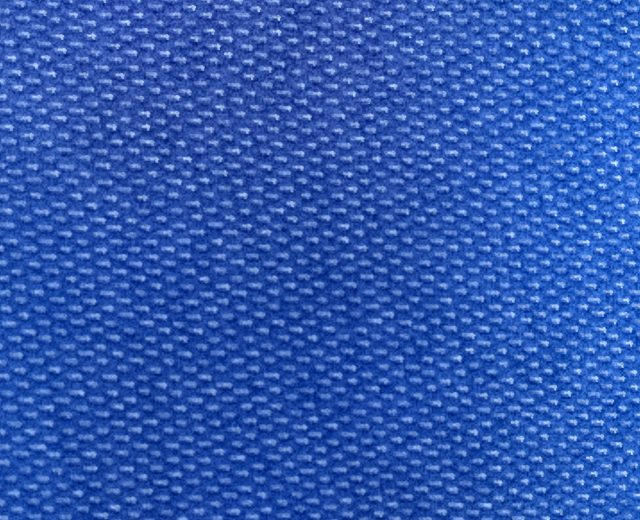
A WebGL 1 fragment shader for this texture:

```glsl
precision highp float;
// Blue woven cloth seen at a slant: tightly staggered pale thread dashes over
// darker bowl-shaped gaps. A sheared, gently bent lattice places the stitches;
// hashes vary each one, and value noise adds grain and uneven light.

uniform vec2 u_resolution;

float hash(vec2 p) {
  vec3 q = fract(vec3(p.xyx) * 0.1031);
  q += dot(q, q.yzx + 33.33);
  return fract((q.x + q.y) * q.z);
}

float noise(vec2 p) {
  vec2 i = floor(p), f = fract(p);
  f = f * f * (3.0 - 2.0 * f);
  return mix(mix(hash(i), hash(i + vec2(1.0, 0.0)), f.x),
             mix(hash(i + vec2(0.0, 1.0)), hash(i + 1.0), f.x), f.y);
}

float box(vec2 p, vec2 halfSize) {
  return length(max(abs(p) - halfSize, 0.0));
}

// One stitch, y down, unit = column pitch: x = pad, y = gap, z = dash, w = glint.
vec4 stitch(vec2 e, float soft, float seed) {
  float pad = exp(-dot(e * vec2(1.5, 2.8), e * vec2(1.5, 2.8)) * 1.5);
  float ring = abs(length((e + vec2(0.0, 0.08)) * vec2(0.8, 1.0)) - 0.44);
  float gap = smoothstep(0.17, 0.02, ring) * smoothstep(-0.05, 0.28, e.y);
  float dash = smoothstep(0.09 + soft, 0.02, box(e, vec2(0.2 + 0.14 * seed, 0.05)));
  vec2 tip = e - vec2(0.3 * seed - 0.05, 0.0);
  float bar = box(tip, vec2(0.2, 0.01));
  float tick = box(tip - vec2(0.1, 0.06), vec2(0.02, 0.14));
  float glint = smoothstep(0.07 + soft, 0.01, min(bar, tick));
  return vec4(pad, gap, dash, glint);
}

void main() {
  vec2 uv = gl_FragCoord.xy / u_resolution;
  float down = 1.0 - uv.y;
  vec2 cloth = vec2(uv.x * 1.234, uv.y);

  // Lattice: slanted columns crowd to the right, rows fan out from mid-height
  vec2 bend = vec2(noise(cloth * 5.0), noise(cloth * 5.0 + 17.0)) - 0.5;
  vec2 grid = vec2(18.8 * (uv.x - 0.16 * down) + 1.6 * uv.x * uv.x * uv.x,
                   68.0 * down - 4.0 * uv.x * (uv.y - 0.55));
  grid += bend * vec2(0.2, 0.6);

  // Light falls on the top and the right, focus softens lower down
  float topLight = smoothstep(0.3, 1.0, uv.y);
  float rightLight = smoothstep(0.55, 1.05, uv.x + 0.06 * uv.y);
  float soft = mix(0.09, 0.03, max(topLight, rightLight));

  // Gather stitches from this row and its neighbours
  vec4 weave = vec4(0.0);
  for (int k = -2; k <= 2; k++) {
    float row = floor(grid.y) + float(k);
    float x = grid.x + 0.5 * mod(row, 2.0);
    vec2 cell = vec2(floor(x), row);
    float seed = hash(cell + 41.0);
    vec2 jitter = vec2(hash(cell + 7.0), hash(cell + 93.0)) - 0.5;
    vec2 e = vec2((fract(x) - 0.5) * 2.0, (grid.y - row - 0.5) * 0.5);
    e -= jitter * vec2(0.22, 0.14);
    e.y -= 0.03 * e.x;
    vec4 s = stitch(e, soft, seed);
    s.zw *= vec2(0.6 + 0.4 * seed, 0.3 + 0.7 * hash(cell + 139.0));
    weave = max(weave, s);
  }

  // Dyed ground
  vec3 ground = mix(vec3(0.07, 0.24, 0.61), vec3(0.18, 0.30, 0.655), topLight);
  ground = mix(ground, vec3(0.14, 0.395, 0.81), rightLight * 0.85);
  ground += vec3(0.01, 0.035, 0.045) * smoothstep(0.25, 0.0, uv.x);
  ground *= 0.96 + 0.08 * noise(cloth * 4.0 + 60.0);

  // Threads, gaps and highlights
  float sheen = max(topLight * 0.8, rightLight);
  vec3 color = ground + vec3(0.13, 0.12, 0.09) * weave.x * 0.7;
  color *= 1.0 - weave.y * (1.0 - weave.x) * vec3(0.52, 0.31, 0.17);
  float fray = 0.65 + 0.55 * noise(cloth * vec2(130.0, 190.0));
  color = mix(color, vec3(0.49, 0.63, 0.90), weave.z * fray * mix(0.52, 0.8, sheen));
  color = mix(color, vec3(0.78, 0.88, 1.0), weave.w * fray * mix(0.38, 0.82, sheen));

  // Slanted warp streaks and fine grain
  float streak = noise(vec2(grid.x * 3.0, grid.y * 0.12)) - 0.5;
  float grain = noise(cloth * 290.0) + 0.7 * noise(cloth * 140.0 + 30.0) - 0.85;
  color += streak * 0.04 + grain * vec3(0.18, 0.19, 0.18) * mix(0.7, 1.1, sheen);

  gl_FragColor = vec4(clamp(color, 0.0, 1.0), 1.0);
}
```
